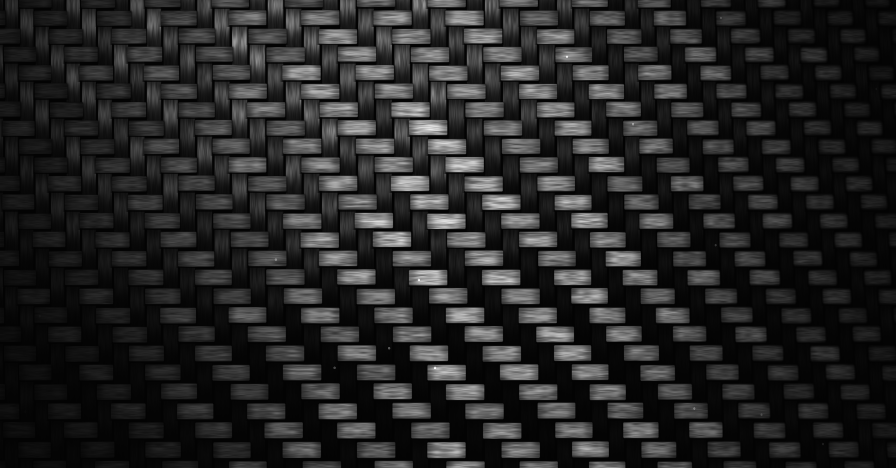
This texture is drawn by a Shadertoy shader. Its source:

```glsl
// Glossy black 2/2 twill carbon-fibre weave, curved away at the sides.
const float COLUMNS = 49.5;              // vertical tows across, four per repeat
const float ROWS = 25.2;                 // horizontal tows down
const float ROW_BEND = 0.9;              // rows widen slightly downward
const vec2 ANCHOR = vec2(0.358, 0.3525); // centre of one float, from top left
const vec2 WEFT_HALF = vec2(1.06, 0.41); // half size of a horizontal float
const vec2 WARP_HALF = vec2(0.43, 1.12); // half size of a vertical float
const vec3 GAP_COLOR = vec3(0.010);
const vec3 WEFT_COLOR = vec3(0.59);
const vec3 WARP_COLOR = vec3(0.36);
const float SPECK_DENSITY = 0.006;

float hash(vec2 p) {
    vec3 q = fract(vec3(p.xyx) * 0.1031);
    q += dot(q, q.yzx + 33.33);
    return fract((q.x + q.y) * q.z);
}

float noise(vec2 p) {
    vec2 i = floor(p), f = fract(p);
    f = f * f * (3.0 - 2.0 * f);
    return mix(mix(hash(i), hash(i + vec2(1, 0)), f.x),
               mix(hash(i + vec2(0, 1)), hash(i + vec2(1, 1)), f.x), f.y);
}

// Soft coverage of a rounded box
float boxMask(vec2 p, vec2 halfSize, float radius, float soft) {
    vec2 q = abs(p) - halfSize + radius;
    float d = length(max(q, 0.0)) + min(max(q.x, q.y), 0.0) - radius;
    return 1.0 - smoothstep(-soft, soft, d);
}

// Fibre streaks: x runs along the tow, y across it
float fibres(vec2 p) {
    return 0.6 * noise(p * vec2(1.3, 9.0)) + 0.4 * noise(p * vec2(2.5, 23.0) + 41.0);
}

// Canvas position to tow coordinates: x in columns, y in rows downward
vec2 weaveCoords(vec2 uv) {
    float right = max(uv.x - 0.6, 0.0);
    float left = max(0.3 - uv.x, 0.0);
    float x = uv.x - ANCHOR.x + mix(0.35, 0.6, uv.y) * right * right - 0.35 * left * left;
    float y = 1.0 - uv.y - ANCHOR.y;
    return vec2(x * COLUMNS, y * ROWS - ROW_BEND * y * y + 0.5);
}

void mainImage(out vec4 fragColor, in vec2 fragCoord) {
    vec2 uv = fragCoord / iResolution.xy;
    vec2 w = weaveCoords(uv);
    float pixel = ROWS / iResolution.y;
    float blur = smoothstep(0.68, 1.0, uv.x) * (0.4 + 0.6 * uv.y);
    float soft = max(0.6 * pixel, 0.04) + 0.13 * blur;

    // Broad light across the sheet
    float offset = uv.x - 0.53 - 0.04 * (0.5 - uv.y);
    float spread = offset < 0.0 ? mix(0.27, 0.36, uv.y) : 0.31;
    float sheen = exp(-offset * offset / (spread * spread));
    float weftLight = sheen * mix(0.88, 1.05, smoothstep(0.0, 0.6, uv.y))
                    * (1.0 - 0.25 * smoothstep(0.85, 1.0, uv.y)) + 0.05;
    float warpSide = (uv.x - 0.36) / 0.32;
    float warpLight = exp(-warpSide * warpSide) * smoothstep(0.2, 0.95, uv.y) + 0.05;

    // Vertical floats: two rows long, stepping one row per column
    float column = floor(w.x);
    float along = mod(w.y - column + 2.0, 4.0) - 1.0;
    along -= along > 2.0 ? 4.0 : 0.0;
    vec2 warpPos = vec2(w.x - column - 0.5, along);
    float warpId = hash(vec2(column, floor((w.y - column + 3.0) / 4.0)) + 70.0);
    float crown = exp(-2.2 * (along + 0.25) * (along + 0.25));
    float warpTone = (0.45 + 0.75 * fibres(w.yx + 19.0)) * (0.25 + crown)
                   * (0.7 + 0.6 * warpId) * warpLight;
    float warpMask = boxMask(warpPos, WARP_HALF, 0.08, soft);
    vec3 color = mix(GAP_COLOR, GAP_COLOR + WARP_COLOR * warpTone, warpMask);

    // Horizontal floats: two columns long, stepping one column per row
    float row = floor(w.y);
    float shifted = w.x - row + 2.0;
    vec2 weftPos = vec2(mod(shifted, 4.0) - 2.0, w.y - row - 0.5);
    float weftId = hash(vec2(floor(shifted / 4.0), row) + 130.0);
    weftPos += (vec2(weftId, hash(vec2(row, weftId * 50.0) + 9.0)) - 0.5) * vec2(0.14, 0.05);
    float streak = fibres(w + vec2(0.0, weftId * 5.0));
    float endFade = 1.0 - 0.4 * smoothstep(0.45, 1.1, abs(weftPos.x));
    float roundness = 1.0 - 1.5 * weftPos.y * weftPos.y;
    float weftTone = (0.55 + 0.85 * streak) * endFade * roundness
                   * (0.76 + 0.4 * weftId) * weftLight;
    float shadow = boxMask(weftPos - vec2(0.0, 0.08), WEFT_HALF + 0.06, 0.1, 0.12);
    color = mix(color, GAP_COLOR, 0.75 * shadow);
    float weftMask = boxMask(weftPos, WEFT_HALF - vec2(0.1, 0.05) * blur, 0.07 + 0.15 * blur, soft);
    color = mix(color, GAP_COLOR + WEFT_COLOR * weftTone, weftMask);

    // Sparse dust
    vec2 cell = floor(w);
    vec2 speckPos = fract(w) - 0.2 - 0.6 * vec2(hash(cell + 211.0), hash(cell + 307.0));
    float speck = step(hash(cell + 401.0), SPECK_DENSITY)
                * (1.0 - smoothstep(0.04, 0.04 + pixel, length(speckPos)));
    color += 0.35 * speck * sheen;

    fragColor = vec4(clamp(color, 0.0, 1.0), 1.0);
}
```
